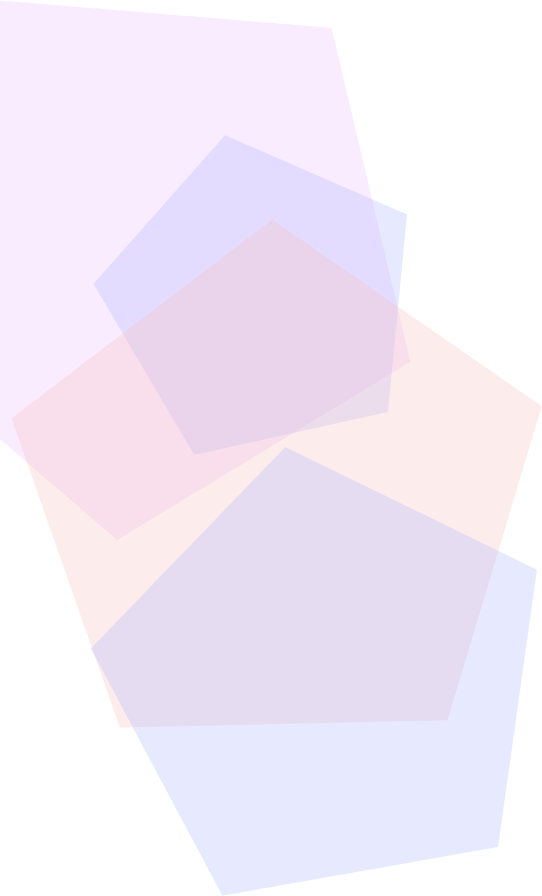
Give the GLSL for this background, as a Shadertoy shader.

```glsl
const float SECTOR = 6.2831853 / 5.0;

// Distance to a regular pentagon with one corner at angle turn
float pentagon(vec2 p, float radius, float turn) {
    float angle = mod(atan(p.y, p.x) - turn, SECTOR) - 0.5 * SECTOR;
    return length(p) * cos(angle) - radius * cos(0.5 * SECTOR);
}

// Lay a translucent pentagon on the colour below; tint is its look on white
vec3 layer(vec3 below, vec3 tint, vec2 p, float radius, float turn) {
    float coverage = clamp(0.5 - pentagon(p, radius, turn) * iResolution.y, 0.0, 1.0);
    return mix(below, tint - 0.7 * (1.0 - below), coverage);
}

void mainImage(out vec4 fragColor, in vec2 fragCoord) {
    vec2 p = fragCoord / iResolution.y;
    vec3 lilac = vec3(0.98, 0.925, 1.0);
    vec3 blue = vec3(0.906, 0.917, 1.0);
    vec3 blush = vec3(0.992, 0.925, 0.925);

    // Four sheets from back to front
    vec3 color = vec3(1.0);
    color = layer(color, lilac, p - vec2(0.1576, 0.7220), 0.3257, 0.860);
    color = layer(color, blue, p - vec2(0.2919, 0.6651), 0.1884, 0.532);
    color = layer(color, blush, p - vec2(0.3109, 0.4438), 0.3112, 0.337);
    color = layer(color, blue, p - vec2(0.3646, 0.2393), 0.2658, 0.489);

    fragColor = vec4(color, 1.0);
}
```
